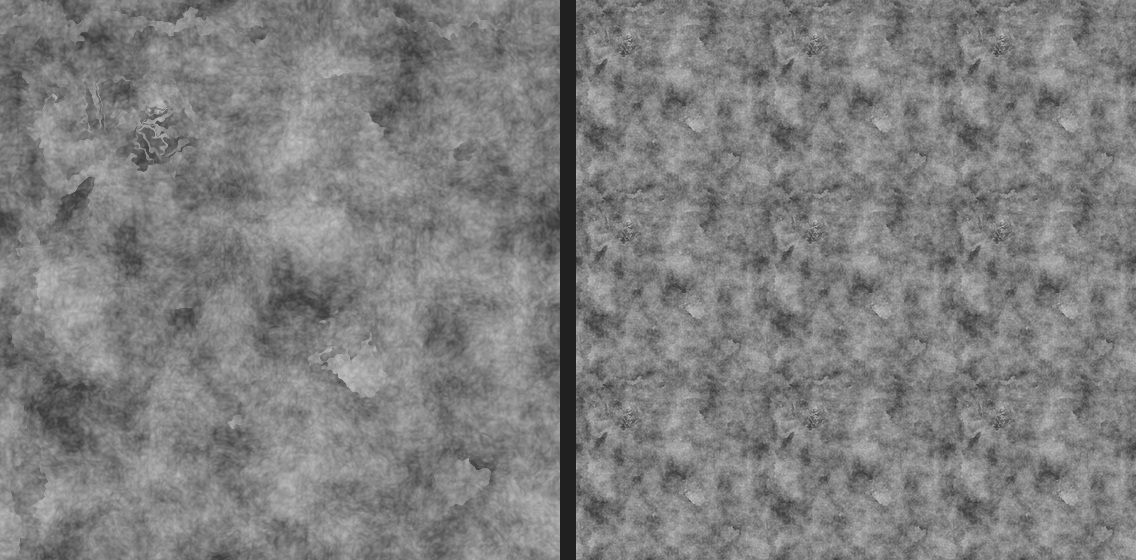
Left: one tile. Right: repeated 3 by 3.
Write a WebGL 1 fragment shader that draws this texture.

```glsl
precision highp float;
// Tileable grey mottled plaster: cloudy grain, ragged torn patches, faint fibres.
uniform vec2 u_resolution;

#define MEAN_GREY 0.504
#define CONTRAST 0.218
#define BASE_CELLS 5.0
#define GAIN 0.78
#define MOTTLE 0.14
#define PATCHES 28
#define PATCH_TONE 0.11
#define RAGGED 0.045
#define CLUSTER vec2(0.21, 0.73)
#define SPOTS 9
#define FIBRE 0.035

const float TAU = 6.2831853;

float hash(vec2 p, float seed) {
  vec3 q = fract(vec3(p.xyx + seed * 17.3) * vec3(0.1031, 0.1030, 0.0973));
  q += dot(q, q.yzx + 33.33);
  return fract((q.x + q.y) * q.z);
}

vec2 hash2(float n, float seed) {
  return vec2(hash(vec2(n, 3.0), seed), hash(vec2(n, 8.0), seed));
}

float corner(vec2 cell, vec2 offset, float cells, float seed) {
  float a = TAU * hash(floor(mod(cell + 0.5, cells)), seed);
  return dot(vec2(cos(a), sin(a)), offset);
}

// Gradient noise that repeats after a whole number of cells.
// Each seed shifts its lattice, so that no grid lines pile up on the border.
float noise(vec2 uv, float cells, float seed) {
  vec2 p = uv * cells + fract(seed * vec2(0.618, 0.755)) + 0.13;
  vec2 i = floor(p), f = p - i;
  vec2 w = f * f * f * (f * (f * 6.0 - 15.0) + 10.0);
  vec2 e = vec2(1.0, 0.0);
  return mix(
    mix(corner(i, f, cells, seed), corner(i + e, f - e, cells, seed), w.x),
    mix(corner(i + e.yx, f - e.yx, cells, seed), corner(i + 1.0, f - 1.0, cells, seed), w.x),
    w.y);
}

vec2 noise2(vec2 uv, float cells, float seed) {
  return vec2(noise(uv, cells, seed), noise(uv, cells, seed + 1.0));
}

float clouds(vec2 uv, float seed) {
  float sum = 0.0, amp = 1.0, cells = BASE_CELLS;
  for (int i = 0; i < 6; i++) {
    sum += amp * noise(uv, cells, seed + float(i));
    amp *= GAIN;
    cells *= 2.0;
  }
  return sum;
}

// Shortest offset on the repeating tile.
vec2 wrapped(vec2 d) {
  return fract(d + 0.5) - 0.5;
}

vec2 turn(vec2 d, float a) {
  float c = cos(a), s = sin(a);
  return vec2(c * d.x + s * d.y, c * d.y - s * d.x);
}

// x: coverage, flipped where patches overlap; y: summed tone.
vec2 tornPatches(vec2 uv, float edge) {
  vec2 torn = uv + RAGGED * noise2(uv, 15.0, 21.0) + 0.3 * RAGGED * noise2(uv, 84.0, 25.0);
  vec2 result = vec2(0.0);
  for (int i = 0; i < PATCHES; i++) {
    float n = float(i);
    vec2 centre = hash2(n, 31.0), shape = hash2(n, 37.0), look = hash2(n, 41.0);
    // Scattered patches stay clear of the border; every other one joins the cluster.
    centre = mod(n, 2.0) < 0.5 ? CLUSTER + 0.24 * (centre - 0.5) : mix(vec2(0.12), vec2(0.88), centre);
    float size = mix(0.025, 0.075, shape.x * shape.x);
    vec2 axes = size * vec2(1.0, mix(0.3, 0.75, shape.y));
    vec2 d = turn(wrapped(torn - centre), TAU * look.x);
    float cover = smoothstep(-edge, edge, (1.0 - length(d / axes)) * axes.y);
    result.x += cover - 2.0 * cover * result.x;
    result.y += cover * (look.y - 0.4) * PATCH_TONE;
  }
  // Worn strips running beside the left and top borders.
  vec2 border = abs(wrapped(torn - vec2(0.054, 0.954)));
  vec2 strip = smoothstep(-edge, edge, vec2(0.017, 0.009) - border);
  float cover = max(strip.x, strip.y);
  result.x += cover - 2.0 * cover * result.x;
  return result;
}

float softSpots(vec2 uv) {
  float sum = 0.0;
  for (int i = 0; i < SPOTS; i++) {
    vec2 look = hash2(float(i), 53.0);
    vec2 d = turn(wrapped(uv - hash2(float(i), 47.0)), TAU * look.x);
    d /= vec2(0.018, 0.009) * mix(0.6, 1.2, look.y);
    sum += exp(-dot(d, d));
  }
  return sum;
}

float fibres(vec2 uv) {
  vec2 bent = uv + 0.03 * noise2(uv, 9.0, 61.0);
  float line = 1.0 - smoothstep(0.0, 0.03, abs(noise(bent, 13.0, 65.0)));
  return line * smoothstep(0.08, 0.35, noise(uv, 8.0, 69.0));
}

void main() {
  vec2 uv = gl_FragCoord.xy / u_resolution;
  float edge = 0.7 / min(u_resolution.x, u_resolution.y);
  vec2 drift = uv + 0.02 * noise2(uv, 7.0, 11.0) + 0.004 * noise2(uv, 31.0, 15.0);
  vec2 torn = tornPatches(uv, edge);

  float cloud = CONTRAST * mix(clouds(drift, 1.0), 0.85 * clouds(drift, 81.0), torn.x);
  cloud -= 0.9 * cloud * cloud; // deeper darks than lights
  float billow = abs(noise(drift, 60.0, 91.0)) + 0.7 * abs(noise(drift, 120.0, 95.0)) - 0.28;

  float grey = MEAN_GREY + cloud + MOTTLE * billow + torn.y;
  grey += 0.07 * softSpots(uv) + FIBRE * fibres(uv);
  gl_FragColor = vec4(vec3(clamp(grey, 0.25, 0.74)), 1.0);
}
```
